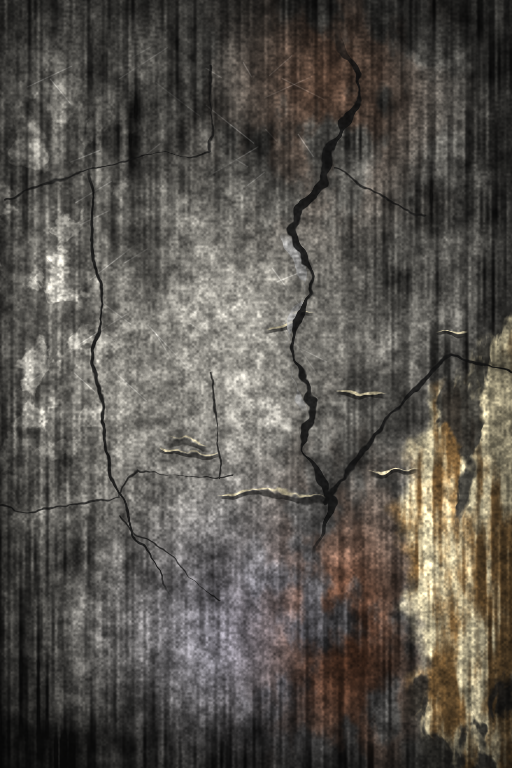
This texture is drawn by a Shadertoy shader. Its source:

```glsl
// Weathered grey plaster wall with cracks, scratches, rust and an ochre peeling corner.
#define GRAIN 0.72
#define STREAKS 0.42
#define MOTTLE 0.37
#define HAIRLINE 0.0013
#define MAIN_CRACK 0.0058
#define SCRATCHES 36
#define LEDGES 8
#define OCHRE vec3(0.47, 0.35, 0.20)
#define CREAM vec3(0.84, 0.79, 0.64)
#define RUST vec3(0.47, 0.28, 0.18)
#define SOOT vec3(0.06)

float hash(vec2 p) {
    return fract(sin(dot(p, vec2(127.1, 311.7))) * 43758.5453);
}

float noise(vec2 p) {
    vec2 i = floor(p), f = fract(p);
    f = f * f * (3.0 - 2.0 * f);
    return mix(mix(hash(i), hash(i + vec2(1, 0)), f.x),
               mix(hash(i + vec2(0, 1)), hash(i + vec2(1, 1)), f.x), f.y);
}

float fbm(vec2 p) {
    float sum = 0.0, amp = 0.52;
    for (int i = 0; i < 5; i++) {
        sum += amp * noise(p);
        p = mat2(1.6, 1.2, -1.2, 1.6) * p + 7.3;
        amp *= 0.5;
    }
    return sum;
}

// Soft elliptical spot
float blob(vec2 p, float x, float y, float w, float h) {
    vec2 d = (p - vec2(x, y)) / vec2(w, h);
    return exp(-dot(d, d));
}

float segment(vec2 p, vec2 a, vec2 b) {
    vec2 d = b - a;
    return length(p - a - d * clamp(dot(p - a, d) / dot(d, d), 0.0, 1.0));
}

float stroke(float dist, float width) {
    float soft = 0.8 / iResolution.y;
    return 1.0 - smoothstep(width - soft, width + soft, dist);
}

float band(float v, float low, float high, float soft) {
    return smoothstep(low, low + soft, v) * (1.0 - smoothstep(high - soft, high, v));
}

// Hairline branches: start and end
const vec4 BRANCHES[9] = vec4[9](
    vec4(0, 0.34, 0.15, 0.35), vec4(0.15, 0.35, 0.18, 0.39),
    vec4(0.18, 0.39, 0.3, 0.38), vec4(0.15, 0.33, 0.28, 0.22),
    vec4(0.28, 0.38, 0.27, 0.52), vec4(0, 0.74, 0.15, 0.79),
    vec4(0.15, 0.79, 0.28, 0.8), vec4(0.28, 0.8, 0.27, 0.91),
    vec4(0.44, 0.78, 0.56, 0.72));

void mainImage(out vec4 fragColor, in vec2 fragCoord) {
    vec2 p = fragCoord / iResolution.y;
    float right = iResolution.x / iResolution.y;
    float broad = fbm(p * 6.0) - 0.5, medium = fbm(p * 22.0 + 3.0) - 0.5;
    float streak = mix(noise(p * vec2(110, 6)), noise(p * vec2(260, 11)), 0.6) - 0.5;
    float grain = mix(noise(p * 190.0), noise(p * 330.0), 0.6) - 0.5;
    float rough = noise(p * 34.0);
    vec2 w = p + 0.035 * (vec2(fbm(p * 15.0), fbm(p * 15.0 + 40.0)) - 0.5);

    // Large light and dark areas
    float glow = blob(p, 0.3, 0.53, 0.17, 0.25);
    float leftLight = blob(p, 0.03, 0.57, 0.11, 0.18);
    float tone = 0.27 + 0.25 * glow + 0.13 * leftLight
        + 0.1 * blob(p, 0.31, 0.14, 0.1, 0.09)
        - 0.13 * blob(p, 0.17, 0.64, 0.07, 0.15)
        - 0.08 * blob(p, 0.38, 0.25, 0.08, 0.12)
        + MOTTLE * (broad + medium * (1.0 - 0.4 * glow))
        + STREAKS * streak * (1.0 - 0.85 * glow);
    float flakes = smoothstep(0.57, 0.65, fbm(w * 24.0 + 2.0));
    tone += 0.38 * flakes * (leftLight + 0.4 * blob(p, 0.08, 0.8, 0.08, 0.1));
    tone = max(tone, 0.04);
    vec3 color = tone * vec3(1.03, 1.01, 0.955);
    color.b *= 1.0 + 0.14 * blob(p, 0.33, 0.17, 0.16, 0.15);

    // Rust stains
    float rust = blob(p, 0.45, 0.16, 0.08, 0.17) + 0.6 * blob(p, 0.43, 0.9, 0.1, 0.13);
    rust *= smoothstep(0.38, 0.6, fbm(p * vec2(24, 15) + 8.0));
    color = mix(color, RUST * (0.35 + 1.9 * tone), 0.85 * min(rust, 1.0));

    // Ochre corner with cream paint and sooty holes
    float edge = p.x - 0.53 - 0.65 * max(p.y - 0.42, 0.0) + 0.14 * broad + 0.08 * medium;
    float runs = fbm(p * vec2(36, 11) + 17.0) + 0.25 * streak;
    vec3 paint = mix(OCHRE, CREAM, smoothstep(0.34, 0.58, runs));
    paint = mix(paint, SOOT * 2.0, 0.85 * smoothstep(0.53, 0.62, fbm(w * vec2(26, 13) + 29.0)));
    color = mix(color, paint * (0.98 + 0.6 * streak), 0.92 * smoothstep(-0.015, 0.02, edge));

    // Pale diagonal scratches
    for (int i = 0; i < SCRATCHES; i++) {
        float k = float(i);
        vec2 start = vec2(0.42 * hash(vec2(k, 1)), 0.48 + 0.46 * hash(vec2(k, 2)));
        float angle = (hash(vec2(k, 3)) > 0.4 ? -1.05 : 0.35) + 0.6 * hash(vec2(k, 4));
        vec2 reach = vec2(cos(angle), sin(angle)) * (0.02 + 0.06 * hash(vec2(k, 5)));
        color += 0.2 * rough * stroke(segment(p, start, start + reach), 0.0007);
    }

    // Ragged white plaster ledges, shaded below
    for (int i = 0; i < LEDGES; i++) {
        float k = float(i);
        vec2 c = vec2(0.18 + 0.46 * hash(vec2(k, 11)), 0.27 + 0.33 * hash(vec2(k, 12)));
        float reach = 0.015 + 0.025 * hash(vec2(k, 13));
        if (i == 0) { c = vec2(0.35, 0.355); reach = 0.075; }
        float away = w.y - c.y + 0.007 * (noise(p * 60.0) - 0.5);
        float span = band(w.x, c.x - reach, c.x + reach, 0.01);
        color *= 1.0 - 0.5 * span * stroke(abs(away + 0.004), 0.0025);
        color = mix(color, CREAM, 0.85 * span * stroke(abs(away), 0.0022 * noise(p * 70.0)));
    }

    // Wide main crack with a pale broken rim
    float mainX = 0.397 + 0.055 * smoothstep(0.72, 0.84, w.y) + 0.011 * cos(w.y * 46.0 - 28.5)
        + 0.02 * (1.0 - smoothstep(0.38, 0.5, w.y));
    float offset = w.x - mainX + 0.008 * (noise(p * 75.0) - 0.5);
    float span = band(p.y, 0.25, 0.98, 0.08);
    float rim = band(p.y, 0.46, 0.7, 0.02) * stroke(abs(offset + 0.009), 0.008 * smoothstep(0.25, 0.6, rough));
    color = mix(color, vec3(0.6), 0.75 * rim);
    color *= 1.0 - 0.45 * span * exp(-55.0 * abs(offset)) * smoothstep(-0.2, 0.1, medium);
    float crack = span * stroke(abs(offset), MAIN_CRACK * (0.15 + 1.2 * rough));

    // Left crack, right fork and hairlines
    float leftX = 0.125 + 1.05 * pow(max(0.52 - w.y, 0.0), 2.0);
    crack = max(crack, band(p.y, 0.21, 0.8, 0.05) * stroke(abs(w.x - leftX), HAIRLINE * (0.5 + 1.6 * rough)));
    vec2 bend = vec2(0.58, 0.54);
    float fork = min(segment(w, vec2(0.42, 0.35), bend), segment(w, bend, vec2(0.68, 0.51)));
    crack = max(crack, stroke(fork, 0.0042 * rough));
    color *= 1.0 - 0.35 * exp(-70.0 * fork);
    for (int i = 0; i < 9; i++) {
        float d = segment(w, BRANCHES[i].xy, BRANCHES[i].zw);
        crack = max(crack, 0.85 * stroke(d, HAIRLINE * (0.2 + 1.1 * rough)));
    }
    color = mix(color, SOOT, 0.9 * crack);

    // Grit, grain and burnt borders
    color *= (0.55 + 0.9 * fbm(p * 80.0)) * (1.0 + GRAIN * grain);
    float border = min(min(p.x, right - p.x), min(p.y, 1.0 - p.y)) + 0.04 * streak;
    color *= 0.55 + 0.45 * smoothstep(-0.01, 0.08, border);
    color *= 0.72 - 0.3 * smoothstep(0.75, 1.0, p.y) + 0.28 * smoothstep(0.0, 0.25, p.y);
    fragColor = vec4(clamp(color * 1.04 + 0.015, 0.0, 1.0), 1.0);
}
```
